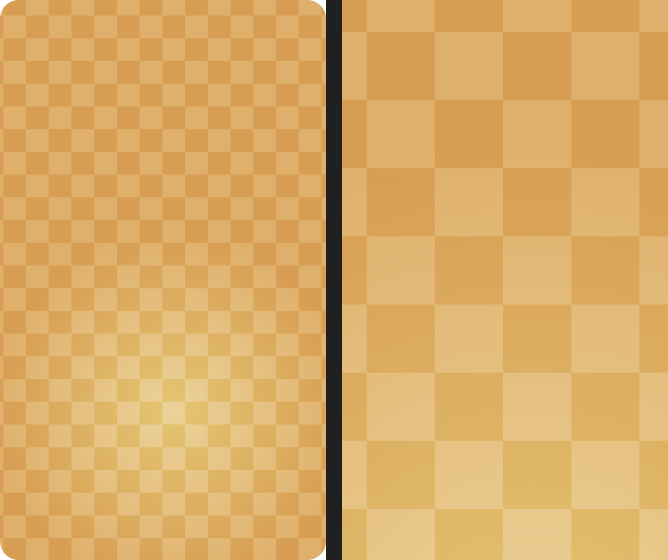
Left, the full canvas; right, a detail of the centre.
Reproduce this pattern procedurally as a Shadertoy shader.

```glsl
// Rounded amber checkerboard panel with a soft golden glow in its lower half.

// Signed distance to a box with rounded corners, centred on the origin.
float roundedBox(vec2 p, vec2 halfSize, float radius) {
    vec2 q = abs(p) - halfSize + radius;
    return length(max(q, 0.0)) + min(max(q.x, q.y), 0.0) - radius;
}

// 1 on even squares, 0 on odd ones; width is the edge blur in squares.
float checker(vec2 p, float width) {
    vec2 wave = 0.5 - abs(mod(p - 0.5, 2.0) - 1.0);
    vec2 side = clamp(wave / width, -0.5, 0.5);
    return 0.5 + 2.0 * side.x * side.y;
}

void mainImage(out vec4 fragColor, in vec2 fragCoord) {
    // Lengths are in canvas widths
    vec2 p = fragCoord / iResolution.x;
    vec2 size = iResolution.xy / iResolution.x;
    float pixel = 1.0 / iResolution.x;

    // Squares
    float cell = 0.0697;
    float dark = checker((p - vec2(0.0101, -0.0026)) / cell, pixel / cell);

    // Radial glow, tinting both kinds of square
    float glow = max(0.0, 1.0 - distance(p, vec2(0.53, 0.265 * size.y)) / 0.55);
    vec3 lightColor = mix(vec3(0.876, 0.690, 0.420), vec3(0.925, 0.825, 0.600), glow);
    vec3 darkColor = mix(vec3(0.843, 0.616, 0.325), vec3(0.893, 0.775, 0.450), glow);
    vec3 color = mix(lightColor, darkColor, dark);

    // Rounded panel on white
    float edge = roundedBox(p - 0.5 * size, 0.5 * size, 0.058);
    color = mix(color, vec3(1.0), clamp(edge / pixel + 0.5, 0.0, 1.0));

    fragColor = vec4(color, 1.0);
}
```
